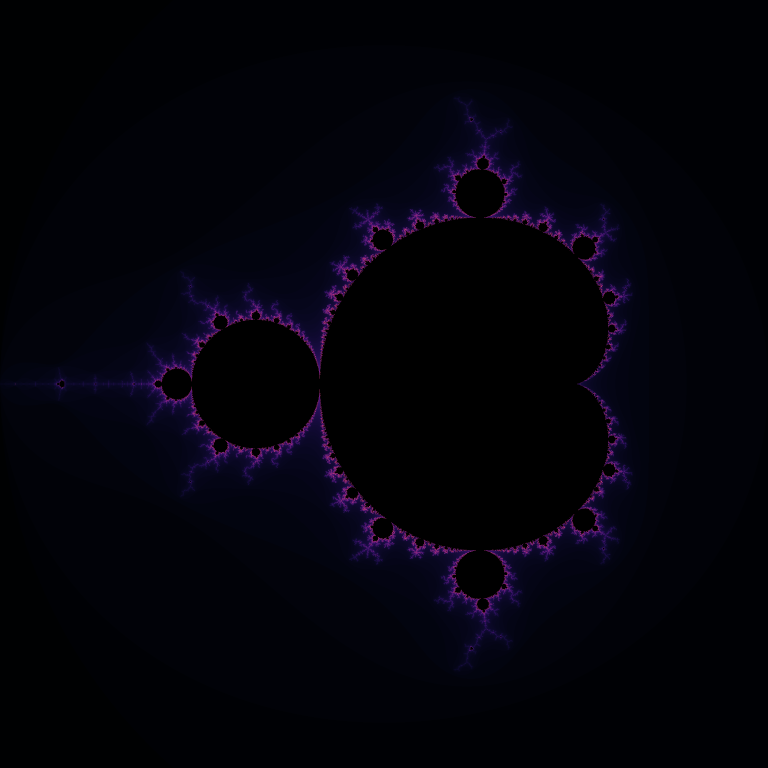
Reproduce this background procedurally as a three.js fragment shader.

```glsl
// Mandelbrot set in black with a dim violet halo, on a near-black ground.
// Escape counts of z -> z*z + c pass through a polynomial colour ramp and are
// averaged over a small grid of samples in each pixel to smooth the filaments.

#define VIEW_CENTER vec2(-0.5, 0.0)
#define VIEW_SIZE 3.0
#define MAX_STEPS 200
#define ESCAPE_RADIUS 2.0
#define RAMP_LIMIT 0.52
#define GRID 3

varying vec2 vUv;

// Ramp from black through indigo and violet to magenta.
vec3 violetRamp(float t) {
  const vec3 k0 = vec3(-0.0021, -0.0007, -0.0054);
  const vec3 k1 = vec3(0.2517, 0.6775, 2.4940);
  const vec3 k2 = vec3(8.3537, -3.5777, 0.3145);
  const vec3 k3 = vec3(-27.6687, 14.2647, -13.6492);
  const vec3 k4 = vec3(52.1761, -27.9436, 12.9442);
  const vec3 k5 = vec3(-50.7685, 29.0466, 4.2342);
  const vec3 k6 = vec3(18.6557, -11.4898, -5.6020);
  vec3 ramp = k0 + t * (k1 + t * (k2 + t * (k3 + t * (k4 + t * (k5 + t * k6)))));
  return max(ramp, 0.0);
}

// True inside the main cardioid or the disc to its left.
bool inMainBody(vec2 c) {
  float x = c.x - 0.25;
  float q = x * x + c.y * c.y;
  vec2 fromDisc = c + vec2(1.0, 0.0);
  return q * (q + x) < 0.25 * c.y * c.y || dot(fromDisc, fromDisc) < 0.0625;
}

// Number of steps to escape, or -1 for points that stay bounded.
float escapeSteps(vec2 c) {
  if (inMainBody(c)) return -1.0;
  vec2 z = vec2(0.0);
  for (int i = 1; i <= MAX_STEPS; i++) {
    z = vec2(z.x * z.x - z.y * z.y, 2.0 * z.x * z.y) + c;
    if (dot(z, z) > ESCAPE_RADIUS * ESCAPE_RADIUS) return float(i);
  }
  return -1.0;
}

vec3 fractalColor(vec2 c) {
  float steps = escapeSteps(c);
  if (steps < 0.0) return vec3(0.0);
  return violetRamp(min(steps / float(MAX_STEPS), RAMP_LIMIT));
}

void main() {
  vec2 pixelSize = fwidth(vUv);
  vec3 color = vec3(0.0);

  // Even grid of samples across the pixel.
  for (int j = 0; j < GRID; j++) {
    for (int i = 0; i < GRID; i++) {
      vec2 offset = (vec2(float(i), float(j)) + 0.5) / float(GRID) - 0.5;
      vec2 uv = vUv + offset * pixelSize;
      color += fractalColor(VIEW_CENTER + (uv - 0.5) * VIEW_SIZE);
    }
  }

  gl_FragColor = vec4(color / float(GRID * GRID), 1.0);
}
```
